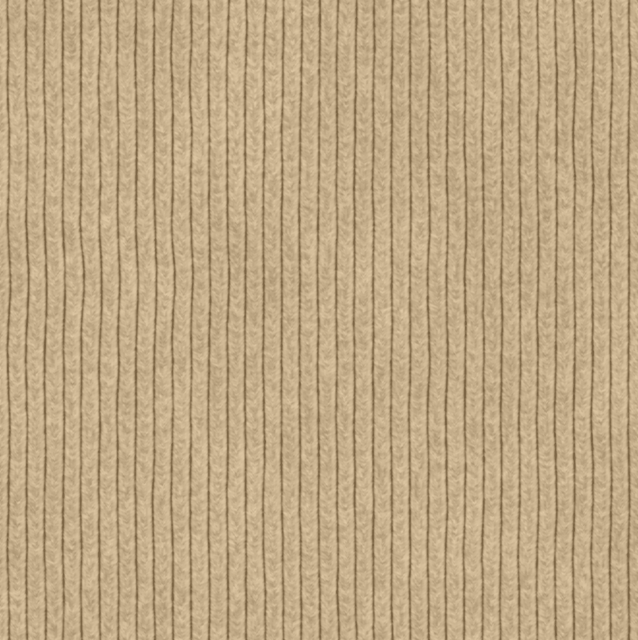
Reproduce this texture procedurally as a WebGL 1 fragment shader.

```glsl
precision highp float;
// Tan corduroy: 35 narrow vertical ribs parted by thin, soft brown grooves.
// Each groove wanders and varies in depth; smooth pale flanks border it, and
// the rib faces carry a mottled pile of slanted, chevron-like noise.

uniform vec2 u_resolution;

const float RIBS = 35.0;            // ribs across the canvas
const float GROOVE_WIDTH = 0.066;   // gaussian half width, in ribs
const float GROOVE_DEPTH = 0.74;
const float SHARED_WANDER = 0.16;   // sway common to neighbouring grooves
const float OWN_WANDER = 0.11;      // sway of each single groove
const float FACE_TONE = 0.78;
const float FLANK_LIGHT = 0.13;
const float PILE_COARSE = 0.38;
const float PILE_FINE = 0.27;
const float PILE_SLANT = 0.012;     // chevron rise over half a rib
const float PATCH_LIGHT = 0.09;     // broad worn areas
const vec3 SHADE = vec3(0.52, 0.43, 0.30);
const vec3 LIGHT = vec3(0.84, 0.75, 0.61);

float hash(vec2 p) {
  vec3 q = fract(vec3(p.xyx) * 0.1031);
  q += dot(q, q.yzx + 33.33);
  return fract((q.x + q.y) * q.z);
}

// Smooth value noise, centred on zero, from -0.5 to 0.5
float noise(vec2 p) {
  vec2 cell = floor(p);
  vec2 f = fract(p);
  f = f * f * (3.0 - 2.0 * f);
  float low = mix(hash(cell), hash(cell + vec2(1.0, 0.0)), f.x);
  float high = mix(hash(cell + vec2(0.0, 1.0)), hash(cell + vec2(1.0, 1.0)), f.x);
  return mix(low, high, f.y) - 0.5;
}

void main() {
  vec2 uv = gl_FragCoord.xy / u_resolution;
  float pixel = RIBS / u_resolution.x;

  // Signed distance to the groove in this column, in ribs
  float x = uv.x * RIBS + SHARED_WANDER * noise(vec2(uv.x * 4.0 + 3.0, uv.y * 9.0));
  float column = floor(x);
  float sway = noise(vec2(column * 7.0 + 0.5, uv.y * 14.0))
             + 0.4 * noise(vec2(column * 5.0 + 90.5, uv.y * 55.0));
  float d = x - column - 0.5 + OWN_WANDER * sway;

  // Soft groove, widened to the pixel size with its total darkness kept
  float width = sqrt(GROOVE_WIDTH * GROOVE_WIDTH + 0.12 * pixel * pixel);
  float depth = GROOVE_DEPTH * GROOVE_WIDTH / width * 1.1;
  depth *= 1.0 + 0.35 * noise(vec2(column * 3.0 + 40.5, uv.y * 26.0))
               + 0.30 * noise(vec2(column * 9.0 + 20.5, uv.y * 120.0));
  float groove = depth * exp(-d * d / (width * width));

  // Smooth pale flanks, stronger on the left of the groove
  float left = smoothstep(-0.40, -0.20, d) * (1.0 - smoothstep(-0.18, -0.06, d));
  float right = smoothstep(0.06, 0.16, d) * (1.0 - smoothstep(0.18, 0.34, d));
  float flank = left + 0.45 * right;

  // Mottled pile, slanted away from the groove on both sides
  vec2 pile = vec2(uv.x, uv.y + PILE_SLANT * abs(d));
  float mottle = PILE_COARSE * noise(pile * vec2(170.0, 200.0) + 11.0)
               + PILE_FINE * noise(pile * vec2(330.0, 350.0) + 57.0);
  mottle *= 1.0 - 0.45 * flank;

  float worn = PATCH_LIGHT * (noise(uv * 5.0 + 21.0)
             + 0.7 * noise(uv * vec2(35.0, 16.0) + 70.0));

  float tone = FACE_TONE + FLANK_LIGHT * flank + mottle + worn - groove;
  gl_FragColor = vec4(mix(SHADE, LIGHT, clamp(tone, -0.1, 1.15)), 1.0);
}
```
